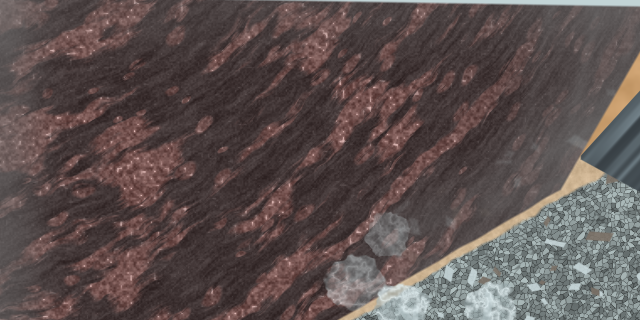
This texture is drawn by a Shadertoy shader. Its source:

```glsl
// A polished dark red granite slab leaning over gravel, seen at an angle.
// Curved flow coordinates stretch noise into pink patches and fine streaks;
// half planes cut the slab, and loops scatter clasts, stones and debris.

float hash(vec2 p) {
    vec3 q = fract(p.xyx * 0.1031);
    q += dot(q, q.yzx + 33.33);
    return fract((q.x + q.y) * q.z);
}

float noise(vec2 p) {
    vec2 i = floor(p), f = fract(p);
    f = f * f * (3.0 - 2.0 * f);
    return mix(mix(hash(i), hash(i + vec2(1, 0)), f.x),
               mix(hash(i + vec2(0, 1)), hash(i + vec2(1, 1)), f.x), f.y);
}

// Unrotated octaves keep the stretch direction
float fbm(vec2 p) {
    return 0.55 * noise(p) + 0.29 * noise(p * 2.1 + 5.7) + 0.16 * noise(p * 4.3 + 11.1);
}

float cover(float d, float soft) { return 1.0 - smoothstep(-soft, soft, d); }

// Lens shaped inclusions, at most one per cell
float clasts(vec2 q) {
    float best = 0.0;
    for (int k = 0; k < 9; k++) {
        vec2 id = floor(q) + vec2(k % 3 - 1, k / 3 - 1);
        vec2 center = id + 0.2 + 0.6 * vec2(hash(id + 3.1), hash(id + 8.7));
        float radius = mix(0.2, 0.5, hash(id + 15.3));
        float lens = cover(length(q - center) - 0.8 * radius, 0.2 * radius);
        best = max(best, lens * step(hash(id + 21.9), 0.3));
    }
    return best;
}

vec3 granite(vec2 p) {
    // Flow runs up to the right and steepens across the slab
    float along = 0.8 * p.x + 0.6 * p.y;
    float across = p.y - 0.4 * p.x - 0.275 * p.x * p.x;
    across += 0.07 * (fbm(p * 5.0) - 0.5) + 0.012 * (noise(p * 32.0) - 0.5);
    vec2 flow = vec2(along, across);
    float streak = fbm(flow * vec2(13, 62));
    float grain = noise(p * 190.0) - 0.5;
    float crystal = noise(p * 95.0 + 40.0);

    float upperLeft = (1.0 - smoothstep(0.1, 1.1, p.x)) * smoothstep(0.1, 0.7, p.y);
    float field = fbm(flow * vec2(4.2, 10) + 2.4) + 0.07 * upperLeft + 0.22 * (streak - 0.5);
    float lens = clasts(flow * vec2(10, 15)) * smoothstep(0.12, 0.45, streak);
    float pink = max(smoothstep(0.57, 0.71, field), 0.8 * lens);
    pink *= mix(1.0, 0.55, smoothstep(1.2, 1.8, p.x));

    vec3 dark = vec3(0.25, 0.205, 0.205) + 0.15 * (streak - 0.5) + 0.07 * grain;
    vec3 rose = vec3(0.49, 0.345, 0.33) + 0.2 * (crystal - 0.5) + 0.13 * grain;
    vec3 col = mix(dark, rose, pink * (0.75 + 0.25 * crystal));
    return col + 0.2 * smoothstep(0.84, 1.0, crystal) * (0.3 + pink);
}

// Small stones with dark gaps
vec3 gravel(vec2 p) {
    vec2 q = p * 72.0 + 0.8 * noise(p * 40.0), nearest;
    float d1 = 9.0, d2 = 9.0;
    for (int k = 0; k < 9; k++) {
        vec2 id = floor(q) + vec2(k % 3 - 1, k / 3 - 1);
        float d = length(q - id - vec2(hash(id), hash(id + 5.5)));
        d2 = min(d2, max(d, d1));
        if (d < d1) { d1 = d; nearest = id; }
    }
    float shade = mix(0.41, 0.71, hash(nearest + 9.2)) + 0.1 * (fbm(p * 8.0) - 0.5);
    return vec3(0.95, 1.03, 1.03) * shade * mix(0.68, 1.0, smoothstep(0.0, 0.3, d2 - d1));
}

// Broken chips on one side of the slab edge; e is the edge frame
vec3 chips(vec3 col, vec2 e, float side, float opacity, float soft) {
    for (int i = 0; i < 38; i++) {
        vec2 id = vec2(float(i), 17.0 + side);
        float kind = hash(id + 4.4), a = 6.28 * hash(id + 2.2);
        vec2 center = vec2(1.15 * hash(id), side * mix(0.04, 0.42, hash(id + 1.1)));
        vec2 q = mat2(cos(a), sin(a), -sin(a), cos(a)) * (e - center);
        q.x += 0.4 * q.y;
        vec2 box = abs(q) - vec2(0.007 + 0.033 * kind * kind, 0.004 + 0.011 * hash(id + 6.6));
        vec3 tint = hash(id + 7.7) < 0.62 ? vec3(0.78, 0.84, 0.85) : vec3(0.48, 0.44, 0.4);
        col = mix(col, tint, opacity * cover(max(box.x, box.y), soft));
    }
    return col;
}

// Crumpled translucent plastic
vec3 bag(vec3 col, vec2 p, vec2 center, float size, float opacity) {
    vec2 q = (p - center) / size;
    float d = length(q) - 0.65 - 0.65 * fbm(q * 1.8 + center * 9.0);
    float folds = min(abs(fbm(q * 2.4 + center * 20.0) - 0.5) * 4.0, 1.0);
    vec3 film = mix(vec3(0.87, 0.92, 0.93), vec3(0.58, 0.64, 0.65), folds);
    return mix(col, film, opacity * (1.0 - 0.3 * folds) * cover(d, 0.06));
}

void mainImage(out vec4 fragColor, in vec2 fragCoord) {
    vec2 p = fragCoord / iResolution.xy * vec2(2, 1);
    float px = 1.0 / iResolution.y;

    // Slab outline: lower, right and top edges
    vec2 rel = p - vec2(1.055, 0);
    vec2 e = vec2(dot(rel, vec2(0.863, 0.506)), dot(rel, vec2(0.506, -0.863)));
    float lower = e.y + 0.006 * (noise(p * 14.0) - 0.5);
    float right = 0.87 * (p.x - 1.823) - 0.5 * (p.y - 0.53);
    float top = p.y - 1.0 + 0.017 * (p.x - 0.8);

    // Ground with chips, then the pale sandy ledge
    vec3 ground = chips(gravel(p), e, 1.0, 0.9, px);
    vec3 sand = vec3(0.8, 0.7, 0.57) + 0.16 * (fbm(p * 60.0) - 0.5);
    ground = mix(ground, sand, cover(lower - 0.017 - 0.018 * fbm(p * 22.0), 2.0 * px));

    // Dark stacked sheets and the ochre board beyond the right edge
    float ribs = noise(vec2((p.y - 1.1 * p.x) * 45.0, p.x * 3.0));
    vec3 sheets = mix(vec3(0.22, 0.25, 0.27), vec3(0.46, 0.52, 0.55), ribs * ribs);
    ground = mix(ground, sheets, cover(max(1.815 - p.x, 1.5 - 0.55 * p.x - p.y), px));
    vec3 board = vec3(0.79, 0.62, 0.43) + 0.1 * (fbm(p * 18.0) - 0.5);
    ground = mix(ground, board, cover(max(1.8 - p.x, 1.1 * p.x - 1.483 - p.y), px));

    // Haze and reflections on the polish
    float haze = 0.5 - 0.5 * smoothstep(0.0, 0.22, p.x);
    haze += 0.22 * smoothstep(0.75, 1.0, p.y) + 0.4 * smoothstep(1.45, 1.95, p.x);
    float mirror = smoothstep(-0.32, -0.08, e.y) * smoothstep(0.0, 0.35, e.x);
    haze += mirror * (0.18 + 0.3 * fbm(e * vec2(5, 16)));
    float beam = abs(abs(p.x - 0.22 * p.y - 1.58) - 0.07);
    haze += 0.25 * cover(beam, 0.04) * smoothstep(0.45, 0.8, p.y);
    vec3 slab = mix(granite(p), vec3(0.44), min(haze, 0.75));
    slab = chips(slab, e, -1.0, 0.17 * mirror, 2.0 * px);

    vec3 col = mix(ground, slab, cover(max(lower, right), 1.5 * px));
    col = mix(col, vec3(0.76, 0.83, 0.84), cover(-top, 1.5 * px));

    // Plastic film, faint on the slab and bright on the ground
    col = bag(col, p, vec2(1.11, 0.12), 0.085, 0.48);
    col = bag(col, p, vec2(1.21, 0.27), 0.067, 0.33);
    col = bag(col, p, vec2(1.26, 0.03), 0.085, 0.85);
    col = bag(col, p, vec2(1.54, 0.04), 0.078, 0.85);
    fragColor = vec4(clamp(col, 0.0, 1.0), 1.0);
}
```
